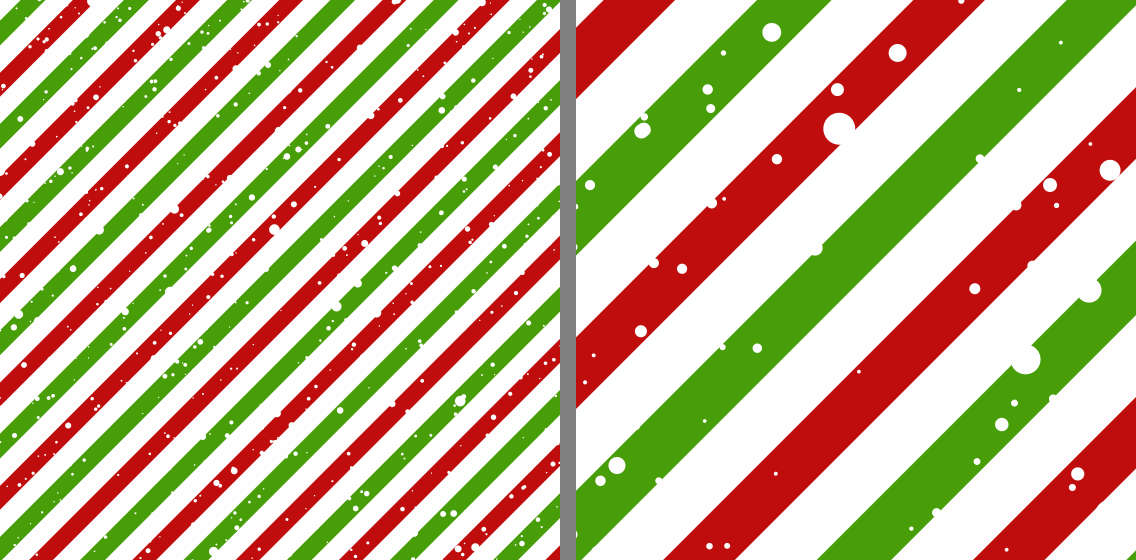
Left: the whole. Right: its middle third, enlarged.
A three.js fragment shader for this pattern:

```glsl
// Diagonal red and green candy stripes on white, flecked with round snow specks.
varying vec2 vUv;

float hash(vec2 p) {
  vec3 q = fract(p.xyx * vec3(0.1031, 0.1030, 0.0973));
  q += dot(q, q.yzx + 33.33);
  return fract((q.x + q.y) * q.z);
}

float noise(vec2 p) {
  vec2 i = floor(p), f = fract(p);
  f = f * f * (3.0 - 2.0 * f);
  return mix(mix(hash(i), hash(i + vec2(1.0, 0.0)), f.x),
             mix(hash(i + vec2(0.0, 1.0)), hash(i + 1.0), f.x), f.y);
}

// Signed distance to at most one speck per cell; radii are in canvas units.
float speck(vec2 p, float cells, float minRadius, float maxRadius, float density, float seed) {
  vec2 grid = p * cells + vec2(0.37, 0.61) * seed;
  vec2 cell = floor(grid);
  vec2 key = cell + seed * 17.0;
  float pick = hash(key);
  float size = hash(key + 41.3);
  float radius = mix(minRadius, maxRadius, size * size);
  float margin = radius * cells + 0.03;
  vec2 centre = mix(vec2(margin), vec2(1.0 - margin), vec2(hash(key + 73.1), hash(key + 97.7)));

  // Uneven density gathers the specks into loose clusters.
  float chance = density * mix(0.4, 1.6, noise((cell + 0.5) / cells * 9.0 + seed));
  return pick < chance ? length(grid - cell - centre) / cells - radius : 1.0;
}

float coverage(float dist, float pixel) {
  return clamp(0.5 - dist / pixel, 0.0, 1.0);
}

void main() {
  float pixel = max(fwidth(vUv.x), 0.0001);

  // Stripes rise to the right, alternating red and green.
  float spacing = 0.0922;
  float along = (vUv.x + 1.0 - vUv.y - 0.7044) / spacing;
  float index = floor(along + 0.5);
  float isGreen = mod(index, 2.0);
  float halfWidth = mix(0.0213, 0.0222, isGreen);
  float stripe = (abs(along - index) * spacing - halfWidth) * 0.7071;

  // Fine, medium and large specks, including those that bite the edges.
  float snow = 1.0;
  for (int i = 0; i < 2; i++) {
    float seed = float(i) + 1.0;
    snow = min(snow, speck(vUv, 27.0 + 4.0 * seed, 0.0011, 0.0034, 0.32, seed));
    snow = min(snow, speck(vUv, 17.0 + 3.0 * seed, 0.0030, 0.0056, 0.30, seed + 4.0));
  }
  snow = min(snow, speck(vUv, 14.0, 0.0058, 0.0098, 0.32, 9.0));

  vec3 paint = mix(vec3(0.75, 0.05, 0.05), vec3(0.28, 0.62, 0.03), isGreen);
  float ink = coverage(stripe, pixel) * (1.0 - coverage(snow, pixel));
  gl_FragColor = vec4(mix(vec3(0.995), paint, ink), 1.0);
}
```
